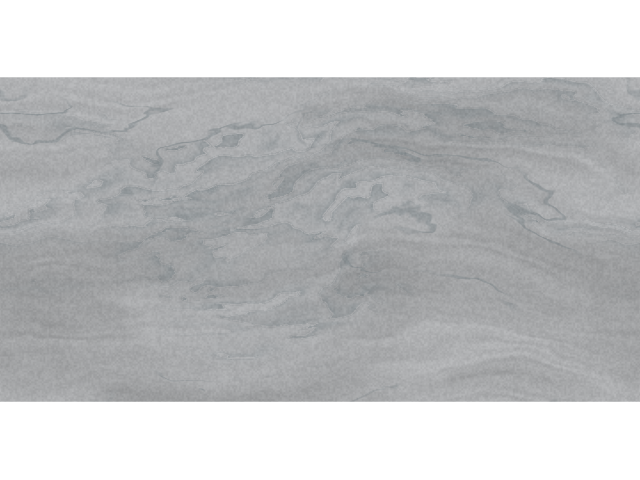
This texture is drawn by a Shadertoy shader. Its source:

```glsl
// A slab of grey flowing sandstone with slate veins between two white bands.

const float TAU = 6.2832;
const vec3 WHITE = vec3(1.0);
const vec3 PALE_STONE = vec3(0.685, 0.69, 0.697);
const vec3 DEEP_STONE = vec3(0.605, 0.61, 0.615);
const vec3 SLATE = vec3(0.49, 0.525, 0.54);
const vec2 SLAB_SPAN = vec2(0.163, 0.839);

float hash(vec2 cell, float seed) {
    vec3 p = fract(vec3(cell.xyx + seed * 17.3) * vec3(0.1031, 0.1030, 0.0973));
    p += dot(p, p.yzx + 33.33);
    return fract((p.x + p.y) * p.z);
}

// Smooth noise that wraps after a whole number of cells
float noise(vec2 uv, vec2 cells, float seed) {
    vec2 p = uv * cells;
    vec2 i = floor(p);
    vec2 f = p - i;
    f = f * f * f * (f * (f * 6.0 - 15.0) + 10.0);
    vec2 a = mod(i, cells);
    vec2 b = mod(i + 1.0, cells);
    return mix(mix(hash(a, seed), hash(vec2(b.x, a.y), seed), f.x),
               mix(hash(vec2(a.x, b.y), seed), hash(b, seed), f.x), f.y);
}

float layeredNoise(vec2 uv, vec2 cells, float seed) {
    float sum = 0.0;
    float weight = 0.5;
    for (int octave = 0; octave < 5; octave++) {
        sum += weight * noise(uv, cells, seed + float(octave));
        cells *= 2.0;
        weight *= 0.5;
    }
    return sum / 0.96875;
}

// Bends the plane into long folds, keeping both periods
vec2 foldStrata(vec2 uv) {
    vec2 bend = vec2(layeredNoise(uv, vec2(3.0, 4.0), 1.0),
                     layeredNoise(uv, vec2(3.0, 4.0), 7.0)) - 0.5;
    vec2 folded = uv + bend * vec2(0.34, 0.2);
    folded.y += 0.035 * sin(TAU * (uv.x + 0.1)) + 0.015 * sin(TAU * (2.0 * uv.x + uv.y));
    return folded;
}

// Lines with one crisp side and one that fades away
float crispVein(float phase, float falloff) {
    float blur = clamp(fwidth(phase) * 1.5, 0.04, 0.5);
    float f = fract(phase);
    return exp(-falloff * f) * smoothstep(0.0, blur, f)
         + smoothstep(1.0 - blur, 1.0, f) * 0.3;
}

vec3 stone(vec2 uv) {
    vec2 flow = foldStrata(uv);

    // Broad pale and deep layers
    float layers = layeredNoise(flow, vec2(3.0, 10.0), 13.0);
    float clouds = layeredNoise(flow, vec2(2.0, 5.0), 23.0);
    float depth = smoothstep(0.36, 0.68, mix(layers, clouds, 0.45));
    vec3 color = mix(PALE_STONE, DEEP_STONE, depth);

    // Fine laminae following the folds
    float lamina = noise(flow, vec2(5.0, 90.0), 31.0) - 0.5;
    float laminaArea = smoothstep(0.42, 0.62, layeredNoise(uv, vec2(3.0, 5.0), 37.0));
    color -= 0.035 * lamina * (0.3 + laminaArea);

    // Slate veins gathered in a few streaks
    float streak = layeredNoise(flow, vec2(2.0, 8.0), 43.0);
    float veinArea = smoothstep(0.47, 0.68, streak);
    float vein = crispVein(layers * 9.0 + clouds * 3.0, 3.5);
    color = mix(color, SLATE, 0.75 * vein * veinArea);

    // Hairline cracks along the layer contours
    float contour = abs(layeredNoise(flow, vec2(3.0, 9.0), 53.0) - 0.5);
    float crack = 1.0 - smoothstep(0.004, 0.02, contour);
    float crackArea = smoothstep(0.44, 0.62, layeredNoise(uv, vec2(4.0, 7.0), 61.0));
    color = mix(color, SLATE, 0.5 * crack * crackArea);

    // Sandy grain
    float grain = noise(uv, vec2(360.0, 270.0), 71.0) - 0.5;
    float mottle = noise(uv, vec2(180.0, 135.0), 83.0) - 0.5;
    return color + 0.05 * grain + 0.025 * mottle;
}

float slabMask(float y, float softness) {
    return smoothstep(SLAB_SPAN.x - softness, SLAB_SPAN.x + softness, y)
         - smoothstep(SLAB_SPAN.y - softness, SLAB_SPAN.y + softness, y);
}

void mainImage(out vec4 fragColor, in vec2 fragCoord) {
    vec2 uv = fragCoord / iResolution.xy;
    float slab = slabMask(uv.y, 0.75 / iResolution.y);
    fragColor = vec4(mix(WHITE, stone(uv), slab), 1.0);
}
```
